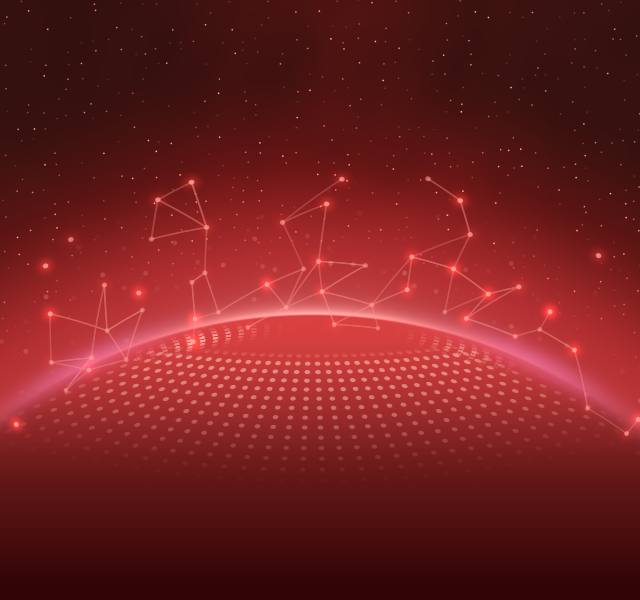
This background is drawn by a WebGL 1 fragment shader. Its source:

```glsl
precision highp float;
// A red planet rim glowing under a starry sky, with a web of linked points above it.
// Sky and web live in polar coordinates around the planet centre; the surface
// carries rows of dots on a fan-shaped grid that fades towards the viewer.
uniform vec2 u_resolution;

const float RADIUS = 0.86;
const float CELL = 0.064;

float hash(vec2 p) {
  vec3 q = fract(vec3(p.xyx) * 0.1031);
  q += dot(q, q.yzx + 33.33);
  return fract((q.x + q.y) * q.z);
}

float noise(vec2 p) {
  vec2 i = floor(p), f = fract(p);
  f = f * f * (3.0 - 2.0 * f);
  return mix(mix(hash(i), hash(i + vec2(1, 0)), f.x),
             mix(hash(i + vec2(0, 1)), hash(i + 1.0), f.x), f.y);
}

float fbm(vec2 p) {
  return 0.55 * noise(p) + 0.3 * noise(p * 2.1 + 7.0) + 0.15 * noise(p * 4.3 + 19.0);
}

float bell(float x, float width) {
  return exp(-x * x / (width * width));
}

// Soft-edged disc in each cell of a jittered grid, with varying brightness.
float scatter(vec2 p, float cell, float radius, float density, float pixel) {
  vec2 id = floor(p / cell);
  vec2 jitter = 0.2 + 0.6 * vec2(hash(id + 3.1), hash(id + 57.7));
  float dist = length(fract(p / cell) - jitter) * cell;
  float glint = hash(id + 91.3);
  return step(hash(id + 140.9), density) * (0.15 + 0.85 * glint * glint)
       * (1.0 - smoothstep(radius - pixel * 0.5, radius + pixel, dist));
}

// Web point of one cell: position in cell units, then 1 if it exists.
vec3 webNode(vec2 id) {
  vec2 pos = id + 0.5 + 0.78 * (vec2(hash(id + 211.0), hash(id + 317.0)) - 0.5);
  vec2 place = pos * CELL;
  float top = mix(0.14, 0.275, smoothstep(-0.5, 0.3, cos(31.0 * (place.x + 0.2))));
  top *= 1.0 - 0.75 * smoothstep(0.37, 0.54, abs(place.x));
  float alive = step(-0.03, place.y) * step(place.y, top) * step(0.08, hash(id + 431.0));
  return vec3(pos, alive);
}

float segment(vec2 p, vec2 a, vec2 b) {
  vec2 ab = b - a;
  return length(p - a - ab * clamp(dot(p - a, ab) / dot(ab, ab), 0.0, 1.0));
}

float link(vec2 p, vec3 a, vec3 b, float chance, float pixel) {
  float dist = segment(p, a.xy, b.xy) * CELL;
  float strength = a.z * b.z * step(chance, 0.72) * (0.25 + 0.4 * chance);
  return strength * (1.0 - smoothstep(0.0004, 0.0006 + pixel, dist));
}

// Returns line, dot and glow strength of the web.
vec3 web(vec2 p, float pixel) {
  vec3 sum = vec3(0.0);
  for (int j = -1; j <= 1; j++) {
    for (int i = -1; i <= 1; i++) {
      vec2 id = floor(p) + vec2(float(i), float(j));
      vec3 n = webNode(id);
      float side = hash(id + 503.0) < 0.5 ? -1.0 : 1.0;
      sum.x = max(sum.x, link(p, n, webNode(id + vec2(1, 0)), hash(id + 601.0), pixel));
      sum.x = max(sum.x, link(p, n, webNode(id + vec2(0, 1)), hash(id + 701.0), pixel));
      sum.x = max(sum.x, link(p, n, webNode(id + vec2(side, 1)), hash(id + 809.0), pixel));
      float dist = length(p - n.xy) * CELL, power = hash(id + 907.0);
      sum.y += n.z * (0.4 + 0.5 * power) * (1.0 - smoothstep(0.0028, 0.0035 + pixel, dist));
      sum.z += n.z * power * power * bell(dist, 0.011);
    }
  }
  return sum;
}

// Perspective rows of dots, curving up at both sides.
float surfaceDots(vec2 p, float pixel) {
  float x = p.x - 0.521;
  float depth = 0.444 - p.y + 0.25 * x * x;
  float pitch = 0.092 * (depth + 0.129);
  float rowPitch = (max(depth, 0.0) + 0.472) / 37.7;
  vec2 grid = vec2(x / pitch, log(max(depth, 0.0) + 0.472) * 37.7);
  vec2 offset = (fract(grid) - 0.5) * vec2(pitch, rowPitch);
  offset.y += offset.x * x * 0.8;
  float dots = 1.0 - smoothstep(0.0028, 0.0034 + pixel, length(offset * vec2(0.85, 1.15)));
  float land = step(0.3, noise(floor(grid) * 0.23 + 4.0) + depth * 6.0 - 0.08);
  float reach = 1.0 - smoothstep(-0.04, 0.03, abs(x) - 0.2 - 1.5 * depth);
  float fade = smoothstep(0.03, 0.05, depth) * (1.0 - smoothstep(0.05, 0.27, depth));
  return dots * land * reach * fade * 0.75;
}

void main() {
  float pixel = 1.0 / u_resolution.y;
  vec2 p = gl_FragCoord.xy * pixel;
  p.x += 0.5333 - 0.5 * u_resolution.x * pixel;
  vec2 v = p - vec2(0.521, 0.476 - RADIUS);
  float height = length(v) - RADIUS, angle = atan(v.x, v.y);
  float above = max(height, 0.0), middle = bell(v.x, 0.28);

  // Sky: dark haze warming towards the rim, with stars.
  float haze = fbm(p * vec2(5.0, 4.0));
  vec3 sky = mix(vec3(0.2, 0.065, 0.055), vec3(0.39, 0.085, 0.08), 1.0 - smoothstep(0.18, 0.44, height));
  sky += vec3(0.13, 0.01, 0.015) * middle * haze + vec3(0.05, 0.015, 0.01) * (haze - 0.5);
  sky = mix(sky, vec3(0.71, 0.18, 0.19), 1.0 - smoothstep(0.05, 0.27, height));
  sky += vec3(0.13, 0.22, 0.22) * exp(-above / 0.035) * (0.35 + 0.65 * middle);
  sky += vec3(0.9, 0.65, 0.6) * scatter(p, 0.021, 0.0008, 0.4, pixel) * smoothstep(0.04, 0.2, height);

  // Planet: bright crown falling to deep red, with dots and arc dashes.
  vec3 planet = mix(vec3(0.19, 0.015, 0.02), vec3(0.33, 0.07, 0.07), smoothstep(0.0, 0.17, p.y));
  planet = mix(planet, vec3(0.85, 0.25, 0.25), smoothstep(0.13, 0.47, p.y));
  planet = mix(planet, vec3(0.93, 0.66, 0.62), surfaceDots(p, pixel));
  vec2 dash = vec2(angle / 0.026 + 900.0 * pow(height + 0.02, 2.0), height / 0.0055);
  float arcs = smoothstep(0.25, 0.4, fract(dash.x)) * (1.0 - smoothstep(0.65, 0.8, fract(dash.x)));
  arcs *= smoothstep(0.15, 0.4, fract(dash.y)) * bell(height + 0.022, 0.011);
  arcs *= bell(angle + 0.22, 0.09) + 0.6 * bell(angle - 0.3, 0.08);
  planet = mix(planet, vec3(1.0, 0.78, 0.74), arcs * 0.8);

  // Rim: crisp in the middle, broad and violet at the sides.
  float softness = mix(0.022, 0.002, bell(v.x, 0.3));
  vec3 color = mix(planet, sky, smoothstep(-softness, softness, height));
  color += vec3(0.3, 0.38, 0.36) * middle * exp(-above / 0.009) * smoothstep(-0.003, 0.002, height);
  color += vec3(0.1, 0.1, 0.22) * bell(abs(v.x) - 0.38, 0.13) * bell(height - 0.005, 0.022);

  // Web of linked points, with fainter loose points around it.
  vec3 net = web(vec2(angle * 0.93, height) / CELL, pixel);
  float band = bell(height - 0.08, 0.09) * smoothstep(-0.08, 0.0, height);
  float loose = scatter(p + 0.37, 0.043, 0.0036, 0.5, pixel) * band;
  color += vec3(0.45, 0.1, 0.08) * net.z;
  color = mix(color, vec3(0.97, 0.6, 0.56), clamp(net.x + loose * 0.4, 0.0, 1.0));
  color = mix(color, vec3(1.0, 0.66, 0.62), clamp(net.y, 0.0, 1.0));
  gl_FragColor = vec4(color, 1.0);
}
```
